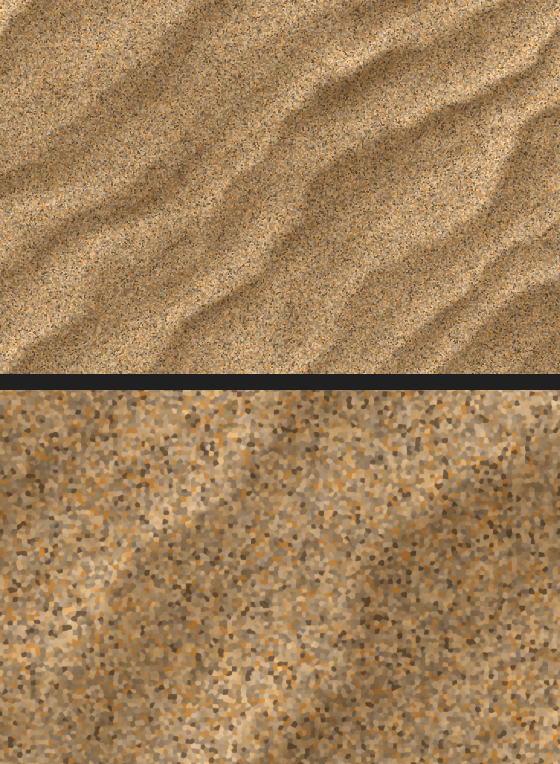
Top: the whole. Bottom: its middle third, enlarged.
Write a WebGL 2 fragment shader that draws this texture.

```glsl
#version 300 es
precision highp float;
precision highp int;

uniform vec2 u_resolution;
out vec4 fragColor;

// Integer hash: three uniform values in 0..1 per cell and seed
vec3 hash3(ivec2 cell, int seed) {
    uvec3 v = uvec3(ivec3(cell, seed)) * 1664525u + 1013904223u;
    v.x += v.y * v.z;
    v.y += v.z * v.x;
    v.z += v.x * v.y;
    v ^= v >> 16u;
    v.x += v.y * v.z;
    v.y += v.z * v.x;
    v.z += v.x * v.y;
    return vec3(v >> 8u) / 16777216.0;
}

float valueNoise(vec2 p, int seed) {
    ivec2 cell = ivec2(floor(p));
    vec2 f = fract(p);
    vec2 u = f * f * f * (f * (f * 6.0 - 15.0) + 10.0);
    float a = hash3(cell, seed).x;
    float b = hash3(cell + ivec2(1, 0), seed).x;
    float c = hash3(cell + ivec2(0, 1), seed).x;
    float d = hash3(cell + ivec2(1, 1), seed).x;
    return mix(mix(a, b, u.x), mix(c, d, u.x), u.y);
}

float fbm(vec2 p, int seed) {
    float sum = 0.0;
    float weight = 0.533;
    for (int i = 0; i < 4; i++) {
        sum += weight * valueNoise(p, seed + i);
        p = mat2(0.8, 0.6, -0.6, 0.8) * p * 2.0 + 3.7;
        weight *= 0.5;
    }
    return sum;
}

// Slow rise to a lit crest, then a quick fall into shadow
float ridgeProfile(float phase, float crest) {
    float f = fract(phase);
    return smoothstep(0.0, crest, f) * (1.0 - smoothstep(crest, 1.0, f));
}

// Wind ripples: q.x runs along the crests, q.y across them
float rippleLight(vec2 q, float frequency, float bend, int seed) {
    float warp = fbm(q * vec2(1.7, 2.6), seed) - 0.5;
    float strength = smoothstep(0.2, 0.75, fbm(q * vec2(2.0, 4.0), seed + 10));
    float ridge = ridgeProfile(q.y * frequency + warp * bend, 0.76);
    return (ridge - 0.5) * mix(0.25, 1.0, strength);
}

// Tint of one grain: pale quartz, warm quartz, amber or dark mineral
vec3 grainTint(vec3 rnd, float contrast) {
    vec3 tint = mix(vec3(0.98, 1.0, 1.07), vec3(1.05, 0.99, 0.86), rnd.x);
    tint *= 1.0 + (rnd.y - 0.5) * contrast;
    tint = mix(tint, vec3(1.10, 0.90, 0.57), step(0.93, rnd.z));
    return mix(tint, vec3(0.62, 0.58, 0.54), step(rnd.z, 0.06));
}

// Jittered grains with softly blended borders
vec3 grainLayer(vec2 p, float contrast, float sharpness, int seed) {
    ivec2 cell = ivec2(floor(p));
    vec2 f = fract(p);
    vec3 sum = vec3(0.0);
    float total = 0.0;
    for (int y = -1; y <= 1; y++) {
        for (int x = -1; x <= 1; x++) {
            ivec2 offset = ivec2(x, y);
            vec2 center = vec2(offset) + 0.15 + 0.7 * hash3(cell + offset, seed).xy;
            vec2 d = f - center;
            float weight = exp(-sharpness * dot(d, d));
            sum += weight * grainTint(hash3(cell + offset, seed + 1), contrast);
            total += weight;
        }
    }
    return sum / total;
}

void main() {
    vec2 p = gl_FragCoord.xy / u_resolution.y;

    // Ripple axes, rising to the right
    vec2 along = normalize(vec2(0.80, 0.58));
    vec2 across = vec2(along.y, -along.x);
    vec2 q = vec2(dot(p, along), dot(p, across));

    // Broad swells, main ripples and faint secondary ripples
    float light = 0.53;
    light += 0.72 * rippleLight(q, 5.0, 2.3, 21);
    light += 0.24 * rippleLight(q + 5.3, 9.0, 2.6, 57);
    light += 0.55 * (fbm(q * vec2(1.5, 3.2) + 8.0, 83) - 0.5);
    light += 0.10 * (p.y - 0.5);
    light = clamp(light, 0.0, 1.05);

    vec3 shadowSand = vec3(0.48, 0.38, 0.255);
    vec3 litSand = vec3(0.79, 0.69, 0.555);
    vec3 color = mix(shadowSand, litSand, light);

    // Fine grains with a weaker coarse mottling
    vec3 fine = grainLayer(p * 245.0, 0.42, 9.0, 101);
    vec3 coarse = grainLayer(p * 120.0 + 17.0, 0.30, 7.0, 131);
    color *= fine * mix(vec3(1.0), coarse, 0.35) * 1.02;

    fragColor = vec4(clamp(color, 0.0, 1.0), 1.0);
}
```
